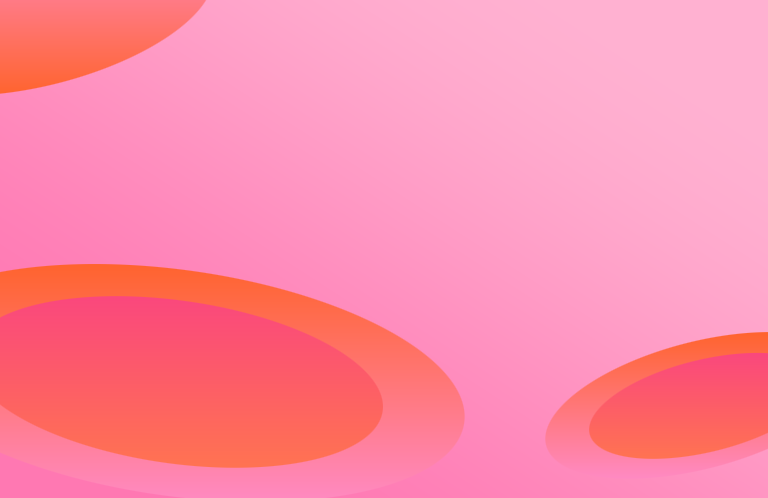
A Shadertoy shader for this background:

```glsl
// Glossy tilted ovals resting on a soft pink diagonal gradient.
// Each oval is a sheared ellipse with a vertical two-colour ramp;
// lengths are in units of the canvas height.

const vec3 ORANGE = vec3(1.0, 0.39, 0.18);
const vec3 CANDY = vec3(1.0, 0.54, 0.76);
const vec3 MAGENTA = vec3(0.98, 0.28, 0.49);
const vec3 CORAL = vec3(1.0, 0.45, 0.32);

// Blends an oval over base; slope tilts it, the ramp spans its full height.
vec3 paintOval(vec3 base, vec2 p, vec2 center, vec2 radii, float slope,
               vec3 bottomColor, vec3 topColor) {
    vec2 q = p - center;
    float edge = length(vec2(q.x, q.y - slope * q.x) / radii) - 1.0;
    float coverage = clamp(0.5 - edge / fwidth(edge), 0.0, 1.0);
    float halfHeight = length(vec2(radii.y, slope * radii.x));
    float ramp = clamp(0.5 + 0.5 * q.y / halfHeight, 0.0, 1.0);
    return mix(base, mix(bottomColor, topColor, ramp), coverage);
}

void mainImage(out vec4 fragColor, in vec2 fragCoord) {
    vec2 uv = fragCoord / iResolution.xy;
    vec2 p = fragCoord / iResolution.y;

    // Diagonal backdrop, palest at the upper right
    float diagonal = smoothstep(0.1, 0.9, 0.5 * (uv.x + uv.y));
    vec3 color = mix(vec3(1.0, 0.47, 0.70), vec3(1.0, 0.695, 0.82), diagonal);

    // Upper left oval
    color = paintOval(color, p, vec2(0.087, 0.970), vec2(0.341, 0.144), 0.217, ORANGE, CANDY);

    // Large lower left oval and its hollow
    color = paintOval(color, p, vec2(0.354, 0.231), vec2(0.579, 0.229), -0.117, CANDY, ORANGE);
    color = paintOval(color, p, vec2(0.353, 0.233), vec2(0.416, 0.165), -0.119, CORAL, MAGENTA);

    // Small lower right oval and its hollow
    color = paintOval(color, p, vec2(1.404, 0.186), vec2(0.309, 0.131), 0.217, CANDY, ORANGE);
    color = paintOval(color, p, vec2(1.416, 0.185), vec2(0.233, 0.095), 0.205, CORAL, MAGENTA);

    fragColor = vec4(color, 1.0);
}
```
